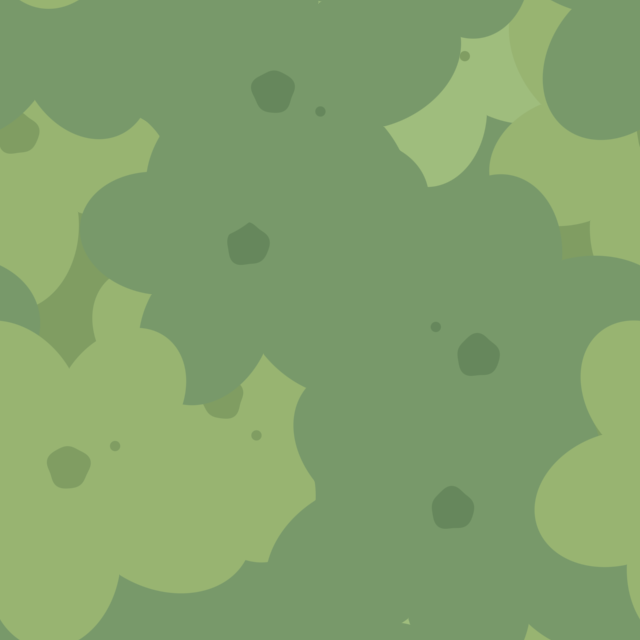
This pattern is drawn by a Shadertoy shader. Its source:

```glsl
// Flat camouflage of overlapping five-petalled flowers in muted greens.
// Flowers are stacked from back to front on a wrapped lattice of centres;
// each is a union of uneven ellipses with a round eye and a small speck.

const vec3 SAGE  = vec3(0.47, 0.60, 0.415);
const vec3 LIME  = vec3(0.595, 0.705, 0.445);
const vec3 PALE  = vec3(0.625, 0.74, 0.49);
const vec3 OLIVE = vec3(0.50, 0.615, 0.385);
const vec3 MOSS  = vec3(0.40, 0.53, 0.36);

float hash(vec2 p) {
    vec3 q = fract(vec3(p.xyx) * 0.1031);
    q += dot(q, q.yzx + 33.33);
    return fract((q.x + q.y) * q.z);
}

vec2 polar(float angle) {
    return vec2(cos(angle), sin(angle));
}

// Approximate signed distance to an axis-aligned ellipse.
float ellipse(vec2 p, vec2 radii) {
    float k = length(p / radii);
    return k * (k - 1.0) / (length(p / (radii * radii)) + 1e-4);
}

// Five petals of varied size and direction around a round core.
float flower(vec2 p, float seed) {
    float d = length(p) - 0.1;
    float turn = 6.2832 * hash(vec2(seed, 3.0));
    for (int i = 0; i < 5; i++) {
        vec2 key = vec2(seed, float(i) + 11.0);
        float size = mix(0.88, 1.17, hash(key));
        float wobble = 0.24 * (hash(key + 40.0) - 0.5);
        vec2 axis = polar(turn + 1.2566 * float(i) + wobble);
        vec2 q = vec2(dot(p, axis), dot(p, vec2(-axis.y, axis.x)));
        d = min(d, ellipse(q - vec2(0.145 * size, 0.0), vec2(0.13, 0.1) * size));
    }
    return d;
}

// Slightly uneven round eye with a speck beside it.
float eye(vec2 p, float seed) {
    float turn = 6.2832 * hash(vec2(seed, 71.0));
    float a = atan(p.y, p.x);
    float spot = length(p) - 0.033 * (1.0 + 0.05 * sin(3.0 * a + turn) + 0.04 * sin(5.0 * a));
    float speck = length(p - 0.08 * polar(turn)) - 0.008;
    return min(spot, speck);
}

float cover(float d) {
    float soft = 0.9 / iResolution.y;
    return 1.0 - smoothstep(-soft, soft, d);
}

void mainImage(out vec4 fragColor, in vec2 fragCoord) {
    vec2 uv = fragCoord / iResolution.y;
    vec3 color = SAGE;

    // Back to front: olive, pale, two lime, five sage, one lime on top.
    for (int layer = 9; layer >= 0; layer--) {
        float seed = float(layer);
        vec2 centre = vec2(0.107, 0.27) + seed * vec2(0.32, 0.587);
        vec2 p = fract(uv - centre + 0.5) - 0.5;

        bool isSage = layer >= 1 && layer <= 5;
        vec3 petal = isSage ? SAGE : layer == 9 ? OLIVE : layer == 8 ? PALE : LIME;
        color = mix(color, petal, cover(flower(p, seed)));
        color = mix(color, isSage ? MOSS : OLIVE, cover(eye(p, seed)));
    }

    fragColor = vec4(color, 1.0);
}
```
